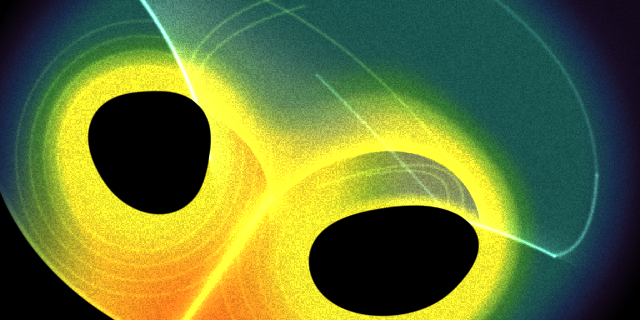
Give the GLSL for this background, as a Shadertoy shader.

```glsl
// Glowing lobes: two black eggs in a yellow to violet haze, crossed by fine arcs.

const vec3 TEAL = vec3(.10, .33, .31), GREEN = vec3(.19, .46, .19);
const vec3 LIME = vec3(.54, .73, .20), YELLOW = vec3(.97, .94, .17);
const vec3 ORANGE = vec3(.97, .64, .12), RED = vec3(1., .38, .10);
const vec3 NAVY = vec3(.09, .17, .30), VIOLET = vec3(.10, .055, .15);
const vec3 MIST = vec3(.37, .55, .48), OLIVE = vec3(.46, .51, .36);
const vec3 ICE = vec3(.55, .95, .80);

// Control points of the faint arcs, three per arc
const vec2 ARCS[18] = vec2[18](
    vec2(.83, 1.), vec2(1.2, .82), vec2(1.5, .375),
    vec2(.578, .74), vec2(.6, .92), vec2(.86, 1.01),
    vec2(.6, .72), vec2(.64, .9), vec2(.95, .98),
    vec2(.99, .414), vec2(1.458, .583), vec2(1.448, .349),
    vec2(1.146, .453), vec2(1.42, .505), vec2(1.4, .362),
    vec2(1.2, .557), vec2(1.536, .552), vec2(1.518, .245));

float hash(vec2 p) {
    vec3 q = fract(p.xyx * .1031);
    q += dot(q, q.yzx + 33.33);
    return fract((q.x + q.y) * q.z);
}

vec2 arm(float a) { return vec2(cos(a), sin(a)); }

float gauss(float d, float width) { return exp(-d * d / (width * width)); }

// Signed distance to an egg whose radius is a short Fourier sum
float egg(vec2 p, vec2 centre, float stretch, float r, vec2 h1, vec2 h2, vec2 h3, float h4) {
    vec2 v = p - centre, q = v / vec2(stretch, 1.);
    float a = atan(q.y, q.x), len = max(length(q), 1e-4);
    r += dot(h1, arm(a)) + dot(h2, arm(2. * a)) + dot(h3, arm(3. * a)) + h4 * cos(4. * a);
    return (len - r) * length(v) / len;
}

// Signed distance to a quadratic curve, positive on its left
float curve(vec2 p, vec2 a, vec2 b, vec2 c) {
    float best = 9., side = 1.;
    vec2 u = a;
    for (int i = 1; i <= 14; i++) {
        float t = float(i) / 14.;
        vec2 v = mix(mix(a, b, t), mix(b, c, t), t), e = v - u, w = p - u;
        float d = length(w - e * clamp(dot(w, e) / dot(e, e), 0., 1.));
        if (d < best) { best = d; side = e.x * w.y - e.y * w.x; }
        u = v;
    }
    return side < 0. ? -best : best;
}

// Glow on the positive side of an edge
float sideGlow(float d, float spread) {
    return smoothstep(-.004, .004, d) * exp(-max(d, 0.) / spread);
}

vec3 heatColor(float h) {
    vec3 c = mix(TEAL, GREEN, smoothstep(.08, .38, h));
    c = mix(c, LIME, smoothstep(.36, .62, h));
    return mix(c, YELLOW, smoothstep(.58, .88, h));
}

void mainImage(out vec4 fragColor, in vec2 fragCoord) {
    vec2 p = fragCoord / iResolution.y;
    float px = 1. / iResolution.y;

    // Main shapes
    float leftEgg = egg(p, vec2(.469, .523), 1., .1935, vec2(.005, .01),
                        vec2(-.002, -.0065), vec2(-.005, .009), -.0044);
    float rightEgg = egg(p, vec2(1.229, .177), 1.5, .174, vec2(-.002, .013),
                         vec2(.001, .013), vec2(-.002, .006), -.003);
    float dome = egg(p, vec2(1.219, .263), 1.09, .266, vec2(0), vec2(0), vec2(0), 0.);
    float blade = curve(p, vec2(.437, 1.01), vec2(.615, .766), vec2(.654, .505));
    float lobe = curve(p, vec2(.625, .667), vec2(.846, .536), vec2(.839, .375));
    float seam = curve(p, vec2(.839, .375), vec2(.742, .232), vec2(.56, -.03));
    float rimLeft = curve(p, vec2(.781, .284), vec2(.977, .529), vec2(1.224, .529));
    float rimRight = curve(p, vec2(1.224, .529), vec2(1.458, .523), vec2(1.503, .302));
    float ray = curve(p, vec2(1.276, .349), vec2(1.51, .31), vec2(1.732, .2));
    float east = smoothstep(-.004, .004, blade);

    // Heat around the eggs and the lower fire
    float fireDist = length(p - vec2(.6, -.05)), fire = gauss(fireDist, .5);
    float heat = gauss(max(leftEgg, 0.), mix(.135, .17, east)) + 1.15 * fire
        + gauss(max(min(dome, rightEgg), 0.), mix(.2, .13, smoothstep(1.2, 1.55, p.x)));
    vec3 col = heatColor(heat);

    // Mist beside the blade, veil under the dome
    float mist = gauss(curve(p, vec2(.57, .95), vec2(.83, .71), vec2(1.22, .5)), .13);
    col = mix(col, MIST, .6 * mist * east * smoothstep(0., .12, dome) * smoothstep(.03, .2, leftEgg));
    float veil = smoothstep(-.004, .004, -dome) * smoothstep(.27, .36, p.y)
        * smoothstep(1., 1.2, p.x) * smoothstep(.005, .05, rightEgg);
    col = mix(col, mix(LIME * .9, OLIVE, smoothstep(1.12, 1.32, p.x)), .9 * veil);

    // Embers
    col = mix(col, ORANGE, min(1.1 * fire, 1.) * smoothstep(.03, .2, min(leftEgg, rightEgg)));
    float inLobe = sideGlow(-lobe, .12) * step(p.y, .667);
    col = mix(col, ORANGE, .55 * inLobe * smoothstep(.02, .1, leftEgg));
    col = mix(col, RED, .75 * gauss(fireDist, .2));

    // Outer fade through navy and violet to black
    vec2 s = (p - vec2(.964, .479)) / vec2(1.042, .859);
    float rim = dot(s, s);
    float corner = (1. - smoothstep(.2, .5, p.y)) * (1. - smoothstep(.5, .9, p.x));
    float fade = 1. - .85 * corner;
    col = mix(col, NAVY, fade * smoothstep(.66, .88, rim));
    col = mix(col, VIOLET, fade * smoothstep(.8, 1.02, rim));
    float dusk = 1. - .7 * smoothstep(.3, .9, p.y) * step(1., p.x);
    col *= 1. - fade * smoothstep(.9, 1.2, rim) * dusk;

    // Bright edges
    col += ICE * (.9 * gauss(blade, .006) + .22 * sideGlow(blade, .06)
        + .65 * gauss(ray, .005) + .2 * sideGlow(ray, .035));
    col += YELLOW * (.5 * gauss(seam, .012) + .25 * gauss(seam, .04) + .25 * sideGlow(lobe, .05)
        + .35 * sideGlow(rimLeft, .03) + .45 * sideGlow(rimRight, .02));

    // Fine arcs
    float curl = curve(p, vec2(1.732, .2), vec2(1.854, .219), vec2(1.865, .453));
    float loop = curve(p, vec2(1.865, .453), vec2(1.854, .79), vec2(1.51, 1.03));
    float diagonal = curve(p, vec2(.99, .766), vec2(1.18, .58), vec2(1.38, .354));
    col += ICE * (.3 * gauss(curl, .006) + .12 * gauss(loop, .006) + .2 * gauss(diagonal, .005));
    for (int i = 0; i < 18; i += 3)
        col += LIME * .2 * gauss(curve(p, ARCS[i], ARCS[i + 1], ARCS[i + 2]), .005);

    // Nested rings about each egg
    float leftMask = 1. - east * smoothstep(.5, .6, p.y);
    float rightMask = smoothstep(0., .03, seam) * (1. - smoothstep(.25, .4, p.y)) * step(p.x, 1.);
    for (float k = 0.; k < 4.; k++) {
        float ring = length((p - vec2(.448, .505)) / vec2(.398, .43)) - 1. + .11 * k;
        col += LIME * (.12 * gauss(ring, .012) * leftMask
            + .1 * gauss(rightEgg - .1 - .06 * k, .005) * rightMask);
    }

    // Grain, black eggs and crisp border
    col *= 1. + .22 * (hash(floor(p * 256.)) - .5);
    float border = 1. - length(vec2(max(.964 - p.x, 0.) / 1.016, (p.y - .661) / .823));
    col += LIME * .3 * gauss(border - .008, .008) * corner;
    col *= smoothstep(-px, px, border) * smoothstep(-px, px, leftEgg) * smoothstep(-px, px, rightEgg);
    fragColor = vec4(clamp(col, 0., 1.), 1.);
}
```
